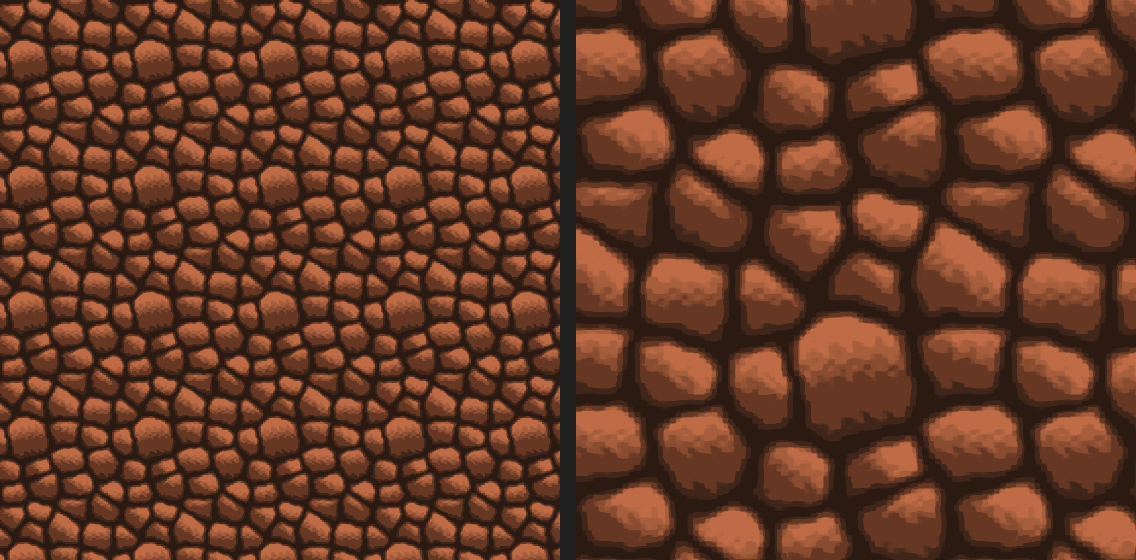
Left: the whole. Right: its middle third, enlarged.
Write a WebGL 2 fragment shader that draws this texture.

```glsl
#version 300 es
precision highp float;
uniform vec2 u_resolution;
out vec4 outColor;

const float TAU = 6.2831853;
const vec2 SPACING = vec2(0.25, 0.2);

// Centre (xy) and size bias (z) of a stone; four columns by five rows per tile
vec3 stoneAt(vec2 id) {
  vec2 a = id * TAU / vec2(4.0, 5.0);
  vec2 centre = vec2(0.05, 0.5) + id * SPACING;
  centre.x += -0.065 * cos(a.y + 0.4) + 0.02 * sin(a.x * 2.0 + a.y * 2.0 + 0.8);
  centre.y += 0.04 * cos(a.x) - 0.01 + 0.03 * sin(a.y) + 0.04 * sin(a.x) * sin(2.0 * a.y);
  float bias = -0.006 * cos(a.x) + 0.003 * sin(a.x + 2.0 * a.y + 1.0);
  bool boulder = mod(id, vec2(4.0, 5.0)) == vec2(1.0, 0.0);
  return vec3(centre, bias + (boulder ? 0.018 : 0.0));
}

// Squared distance reduced by the size bias, so large stones claim more room
float reach(vec2 p, vec3 stone) {
  vec2 d = p - stone.xy;
  return dot(d, d) - stone.z;
}

// Brightness of the wall: near 0 in the joints, near 1 on lit faces
float wallTone(vec2 p) {
  vec2 base = floor((p - vec2(0.05, 0.5)) / SPACING + 0.5);
  vec3 nearest = vec3(0.0);
  vec2 nearestId = base;
  float best = 1e3;
  for (int j = -2; j <= 2; j++) {
    for (int i = -2; i <= 2; i++) {
      vec2 id = base + vec2(i, j);
      vec3 stone = stoneAt(id);
      float r = reach(p, stone);
      if (r < best) {
        best = r;
        nearest = stone;
        nearestId = id;
      }
    }
  }

  // Smooth minimum of the distances to all sides rounds the corners
  float sides = 0.0;
  for (int j = -2; j <= 2; j++) {
    for (int i = -2; i <= 2; i++) {
      vec3 other = stoneAt(base + vec2(i, j));
      float gap = distance(other.xy, nearest.xy);
      if (gap > 0.001) {
        float side = (reach(p, other) - best) / (2.0 * gap);
        sides += exp(-side / 0.012);
      }
    }
  }
  float edge = -0.012 * log(sides);

  // Light from above, tilted a little differently on each stone
  vec2 a = nearestId * TAU / vec2(4.0, 5.0);
  float tilt = 0.3 + 0.45 * sin(a.x * 3.0 + a.y * 2.0);
  vec2 q = p - nearest.xy;
  float slope = dot(q, normalize(vec2(tilt, -1.0))) / (length(q) + max(edge, 0.01));
  float rise = smoothstep(0.004, 0.04, edge + 0.012 * slope);
  float face = 0.62 + 0.38 * slope + 0.05 * sin(a.x + a.y * 3.0 + 2.0);

  // Chipped grain
  vec2 g = p * TAU;
  face += 0.025 * sin(g.x * 17.0 + g.y * 9.0 + 2.0 * sin(g.y * 11.0));
  face += 0.02 * sin(g.x * 13.0 - g.y * 23.0);
  return rise * face;
}

// Stepped ramp from dark joint to lit clay
vec3 clayRamp(float tone) {
  vec3 color = vec3(0.17, 0.10, 0.07);
  color = mix(color, vec3(0.25, 0.15, 0.10), smoothstep(0.06, 0.14, tone));
  color = mix(color, vec3(0.40, 0.22, 0.14), smoothstep(0.33, 0.39, tone));
  color = mix(color, vec3(0.54, 0.30, 0.19), smoothstep(0.60, 0.64, tone));
  color = mix(color, vec3(0.65, 0.37, 0.24), smoothstep(0.68, 0.72, tone));
  return mix(color, vec3(0.75, 0.42, 0.27), smoothstep(0.76, 0.80, tone));
}

void main() {
  // Tile space, with y pointing down
  vec2 uv = gl_FragCoord.xy / u_resolution;
  vec2 tile = vec2(uv.x, 1.0 - uv.y) * 4.457;

  // Softly stepped grid of 64 blocks per tile
  vec2 grid = tile * 64.0 - 0.5;
  tile = (floor(grid) + smoothstep(0.15, 0.85, fract(grid)) + 0.5) / 64.0;

  // Uneven stone outlines
  vec2 g = tile * TAU;
  tile += 0.006 * sin(g.yx * vec2(5.0, 4.0) + vec2(0.7, 2.1));
  tile += 0.003 * sin(g.yx * vec2(13.0, 11.0) + g * 3.0);

  outColor = vec4(clayRamp(wallTone(tile)), 1.0);
}
```
